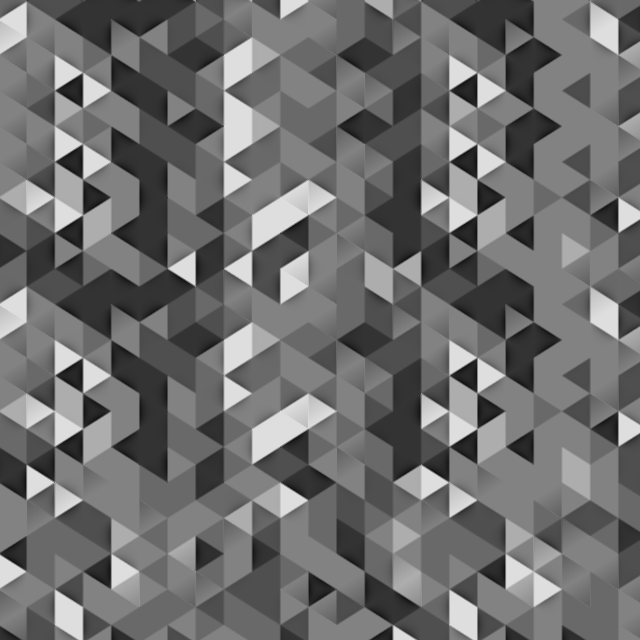
Write a Shadertoy shader that draws this pattern.

```glsl
// A grey mosaic of triangles with upright sides, in 23 columns by 18 rows.
// Three families of parallel lines name each triangle; bands of rows recur with
// shared motifs, hashes pick the other tones, and bright facets cast soft shadows.

const float COLUMN_WIDTH = 0.04402;
const float SIDE = 0.05566;
const vec2 GRID_ORIGIN = vec2(-0.0023, 0.0303);  // measured from the top left
const float EDGE_SOFTNESS = 0.0017;
const float SHADOW_REACH = 0.009;
const float SHADOW_DEPTH = 0.17;
const float MERGE_CHANCE = 0.27;
const float GRADIENT_CHANCE = 0.22;
const float GRADIENT_DEPTH = 0.14;
const float INK = 0.20, SLATE = 0.31, STONE = 0.41;
const float ASH = 0.51, SILVER = 0.68, WHITE = 0.87;
const int BAND_ROWS = 4;                          // counted in half sides
const int BANDS[10] = int[10](0, 1, 1, 2, 0, 1, 2, 3, 4, 5);

float hash(ivec2 p, int seed) {
    uint h = uint(p.x + 64) * 1597u + uint(p.y + 64) * 51749u + uint(seed) * 7919u;
    h = (h ^ (h >> 15)) * 73471u;
    h = (h ^ (h >> 13)) * 92821u;
    h ^= h >> 16;
    return float(h & 65535u) / 65536.0;
}

float pickTone(float r) {
    return r < 0.09 ? INK : r < 0.25 ? SLATE : r < 0.46 ? STONE
         : r < 0.91 ? ASH : r < 0.965 ? SILVER : WHITE;
}

// Fixed facets of a band; negative where there is none
float motif(int column, int source, int band, int row) {
    // Pairs of bright facets stepping down to the right
    int stepRow = row - (band == 1 ? 1 : 0);
    bool chain = band >= 1 && band <= 3 && source - row == 1
              && stepRow >= 0 && stepRow < 2;
    bool spark = (band == 0 && row < 2 && column == 8 + 2 * row)
              || (band == 1 && row == 0 && column == 8);
    bool slab = band == 0 && row >= 2 && column % 21 == 0;
    if (chain || spark || slab) return WHITE;

    // Dark diamonds every six columns, and large dark wedges
    bool diamond = band == 1 && row == 0 && column >= 6 && column % 6 < 2;
    int reach = source - (band == 0 ? 2 : 4);
    bool wedge = (band == 0 || band == 2) && reach >= 0 && reach < 2
              && abs(row - 2) <= reach;
    if (diamond || wedge) return INK;

    // Dark upright strips
    if ((band == 1 || band == 2) && column % 9 == 5)
        return hash(ivec2(column, row / 2), band) < 0.5 ? INK : SLATE;
    return -1.0;
}

// Position in the recurring layout: source column and row
ivec2 sourceTile(ivec3 tri) {
    int column = tri.x;
    int height = tri.y + tri.z + 3;               // bands start two half sides up
    int slot = clamp(height / BAND_ROWS, 0, 9);
    int source = column >= 15 && column <= 18 ? column - 14 : column;
    return ivec2(source, BANDS[slot] * BAND_ROWS + height - slot * BAND_ROWS);
}

float facetTone(ivec3 tri) {
    ivec2 tile = sourceTile(tri);
    float fixedTone = motif(max(tri.x, 0), tile.x, tile.y / BAND_ROWS, tile.y % BAND_ROWS);
    if (fixedTone >= 0.0) return fixedTone;

    // Some neighbours share a tone and join into rhombs
    int leftPointing = tri.x == tri.y - tri.z ? 0 : 1;
    ivec2 slanted = tile - ivec2(0, leftPointing);
    ivec2 upright = tile + ivec2(leftPointing, 0);
    if (hash(slanted, 11) < MERGE_CHANCE) return pickTone(hash(slanted, 12));
    if (hash(upright, 21) < MERGE_CHANCE) return pickTone(hash(upright, 22));
    return pickTone(hash(tile, 31));
}

void mainImage(out vec4 fragColor, in vec2 fragCoord) {
    vec2 p = fragCoord / iResolution.xy;
    p = (vec2(p.x, 1.0 - p.y) - GRID_ORIGIN) / vec2(COLUMN_WIDTH, SIDE);

    // Upright lines and the two slanted families
    vec3 lines = vec3(p.x, p.y + 0.5 * p.x, p.y - 0.5 * p.x);
    ivec3 tri = ivec3(floor(lines));
    vec3 f = fract(lines);
    bool pointsRight = f.y >= f.z;
    tri.x = tri.y - tri.z - (pointsRight ? 0 : 1);
    vec3 bary = pointsRight ? vec3(f.y - f.z, 1.0 - f.y, f.z)
                            : vec3(f.z - f.y, f.y, 1.0 - f.z);
    ivec3 outward = pointsRight ? ivec3(-1, 1, -1) : ivec3(1, -1, 1);

    float slantHeight = 1.0 / length(vec2(0.5 / COLUMN_WIDTH, 1.0 / SIDE));
    vec3 edgeDistance = bary * vec3(COLUMN_WIDTH, slantHeight, slantHeight);

    // Base tone with an occasional slope across the facet
    float base = facetTone(tri);
    float tone = base;
    ivec2 tile = sourceTile(tri);
    if (base > STONE && hash(tile, 41) < GRADIENT_CHANCE)
        tone -= GRADIENT_DEPTH * bary.y;

    // Shadows from brighter neighbours, then softened edges
    float softness = max(EDGE_SOFTNESS, 0.8 / iResolution.y);
    vec3 neighbour;
    for (int i = 0; i < 3; i++) {
        ivec3 beside = tri;
        beside[i] += outward[i];
        neighbour[i] = facetTone(beside);
        float middle = 4.0 * bary[(i + 1) % 3] * bary[(i + 2) % 3];
        float raised = smoothstep(0.15, 0.35, neighbour[i] - base);
        tone -= SHADOW_DEPTH * raised * middle * exp(-edgeDistance[i] / SHADOW_REACH);
    }
    for (int i = 0; i < 3; i++)
        tone = mix(neighbour[i], tone, 0.5 + 0.5 * smoothstep(0.0, softness, edgeDistance[i]));

    fragColor = vec4(vec3(tone), 1.0);
}
```
